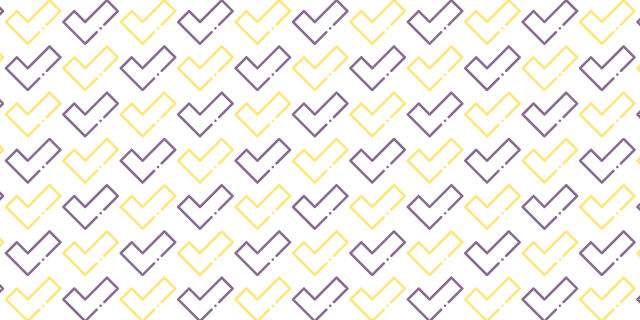
Write a WebGL 2 fragment shader that draws this pattern.

```glsl
#version 300 es
precision highp float;
// Checkerboard of outlined check marks in plum and yellow on white.
// Each cell measures the distance to one rounded open polyline, whose
// lower right edge is broken by a gap holding a single dot.

uniform vec2 u_resolution;
out vec4 fragColor;

// Lengths are in canvas heights
const vec2 CELL = vec2(0.1794, 0.1445);
const vec2 ANCHOR = vec2(0.8043, 0.4297);   // bottom corner of one plum mark
const float UNIT = 0.03403;                 // grid step of the mark
const float STROKE = 0.0079;

// Positions along the broken edge, in grid steps
const float GAP_START = 1.06;
const float DOT_AT = 1.42;
const float GAP_END = 1.76;
const vec2 MARK_CENTER = vec2(0.5, 2.0);

const vec3 PAPER = vec3(1.0);
const vec3 PLUM = vec3(0.53, 0.42, 0.56);
const vec3 YELLOW = vec3(1.0, 0.90, 0.47);

const int POINTS = 8;
const vec2 OUTLINE[POINTS] = vec2[](
    vec2(GAP_END), vec2(3.0, 3.0), vec2(2.0, 4.0), vec2(0.0, 2.0),
    vec2(-1.0, 3.0), vec2(-2.0, 2.0), vec2(0.0), vec2(GAP_START));

float segmentDistance(vec2 p, vec2 a, vec2 b) {
    vec2 ab = b - a;
    float t = clamp(dot(p - a, ab) / dot(ab, ab), 0.0, 1.0);
    return length(p - a - ab * t);
}

// Distance to the centre line of the mark, in grid steps
float markDistance(vec2 p) {
    float d = distance(p, vec2(DOT_AT));
    for (int i = 0; i < POINTS - 1; i++) {
        d = min(d, segmentDistance(p, OUTLINE[i], OUTLINE[i + 1]));
    }
    return d;
}

void main() {
    float pixel = 1.0 / u_resolution.y;
    vec2 uv = gl_FragCoord.xy * pixel;

    // Repeat, with each mark centred in its cell
    vec2 grid = (uv - ANCHOR - MARK_CENTER * UNIT) / CELL + 0.5;
    vec2 id = floor(grid);
    vec2 p = (fract(grid) - 0.5) * CELL / UNIT + MARK_CENTER;

    // Smooth stroke, with colour alternating by cell parity
    float edge = markDistance(p) * UNIT - 0.5 * STROKE;
    float ink = clamp(0.5 - edge / pixel, 0.0, 1.0);
    vec3 inkColor = mix(PLUM, YELLOW, mod(id.x + id.y, 2.0));

    fragColor = vec4(mix(PAPER, inkColor, ink), 1.0);
}
```
